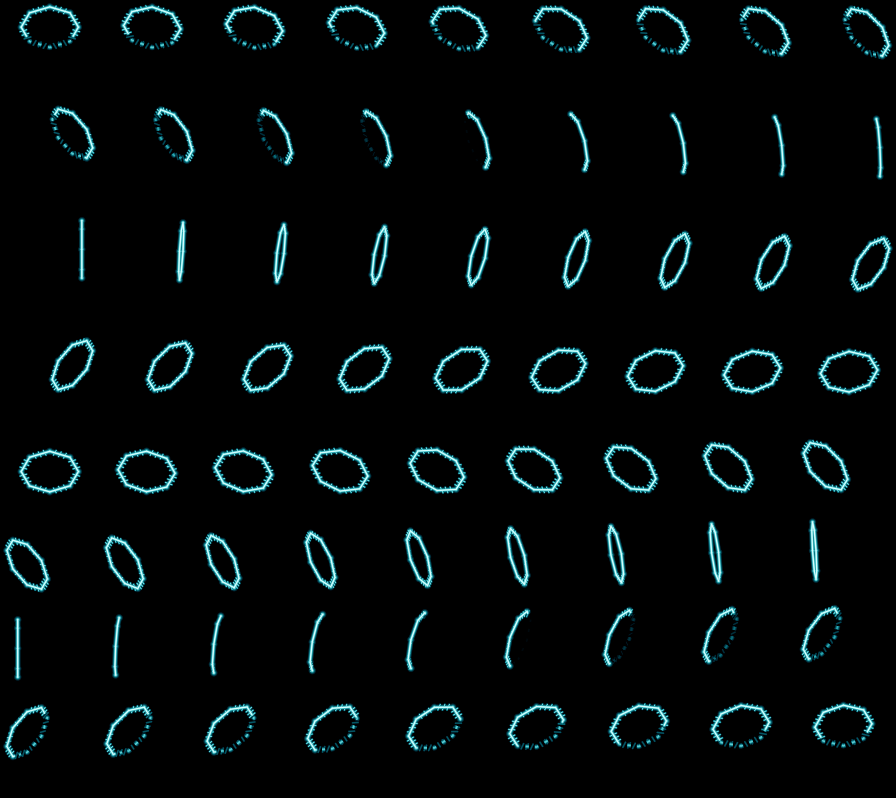
This pattern is drawn by a Shadertoy shader. Its source:

```glsl
// A sheet of 72 frames: a glowing cyan octagon turns with an unseen drum, seen
// from above. Each cell projects the octagon's edges and cross ticks to the
// plane, then lights them by distance; the drum hides the far rim in part.

const vec2 GRID = vec2(9.0, 8.0);    // frames across and down
const float RING_RADIUS = 0.287;     // all lengths in cell widths
const float ORBIT_RADIUS = 0.322;
const float CAMERA_TILT = 0.7071;    // sine and cosine of a 45 degree pitch
const float EDGE_GLOW = 0.0185;
const float TICK_GLOW = 0.0095;
const float KNOT_GLOW = 0.0235;
const float TICK_REACH = 0.034;
const int SIDES = 8;
const int TICKS = 3;                 // cross ticks on each side
const float TAU = 6.2831853;

// Distance to a segment in x, position along it in y
vec2 segmentDistance(vec2 p, vec2 a, vec2 b) {
    vec2 pa = p - a, ba = b - a;
    float h = clamp(dot(pa, ba) / max(dot(ba, ba), 1e-7), 0.0, 1.0);
    return vec2(length(pa - ba * h), h);
}

float glow(float d, float width) {
    return exp(-d * d / (width * width));
}

vec2 corner(int i) {
    float t = TAU * float(i) / float(SIDES);
    return vec2(cos(t), sin(t));
}

// 1 on the near rim, 0 where the drum covers the ring
float rimVisibility(vec2 w, float angle) {
    float s = sin(angle);
    if (cos(angle) < 0.01) return 1.0;
    float side = dot(w, normalize(vec2(s, 1.0)));
    float limit = mix(-0.5, -0.08, s * s);
    return smoothstep(limit - 0.06, limit + 0.06, side);
}

float ringLight(vec2 p, float angle) {
    float s = sin(angle), c = cos(angle);
    // Columns are the projected axes of the ring plane
    mat2 project = RING_RADIUS * mat2(c, -CAMERA_TILT * s, 0.0, CAMERA_TILT);
    p -= ORBIT_RADIUS * vec2(s, CAMERA_TILT * c);
    if (length(p) > RING_RADIUS * 1.4) return 0.0;

    float dashKeep = 1.0 - smoothstep(0.7, 0.95, abs(s));
    float light = 0.0;
    for (int i = 0; i < SIDES; i++) {
        vec2 a = corner(i), b = corner(i + 1);

        // Edge, broken into dashes where covered
        vec2 edge = segmentDistance(p, project * a, project * b);
        float dash = dashKeep * smoothstep(0.1, 0.7, cos(2.0 * TAU * edge.y));
        float seen = rimVisibility(mix(a, b, edge.y), angle);
        light = max(light, glow(edge.x, EDGE_GLOW) * mix(dash * 0.8, 1.0, seen));

        // Bright knot at the corner
        float knot = glow(length(p - project * a), KNOT_GLOW);
        light = max(light, knot * rimVisibility(a, angle));

        // Cross ticks
        vec2 across = normalize(a + b) * TICK_REACH / RING_RADIUS;
        for (int k = 1; k <= TICKS; k++) {
            vec2 w = mix(a, b, float(k) / float(TICKS + 1));
            float d = segmentDistance(p, project * (w - across), project * (w + across)).x;
            float shown = mix(0.35 * dashKeep, 0.85, rimVisibility(w, angle));
            light = max(light, glow(d, TICK_GLOW) * shown);
        }
    }
    return light;
}

// Black through teal and cyan to near white
vec3 cyanRamp(float light) {
    float g = smoothstep(0.03, 0.1, light) * light;
    return vec3(0.85 * pow(g, 3.5), g, pow(g, 0.87));
}

void mainImage(out vec4 fragColor, in vec2 fragCoord) {
    vec2 sheet = fragCoord / iResolution.xy * GRID;
    vec2 cell = floor(sheet);
    float frame = (GRID.y - 1.0 - cell.y) * GRID.x + cell.x;
    float angle = TAU * frame / (GRID.x * GRID.y);
    fragColor = vec4(cyanRamp(ringLight(sheet - cell - 0.5, angle)), 1.0);
}
```
